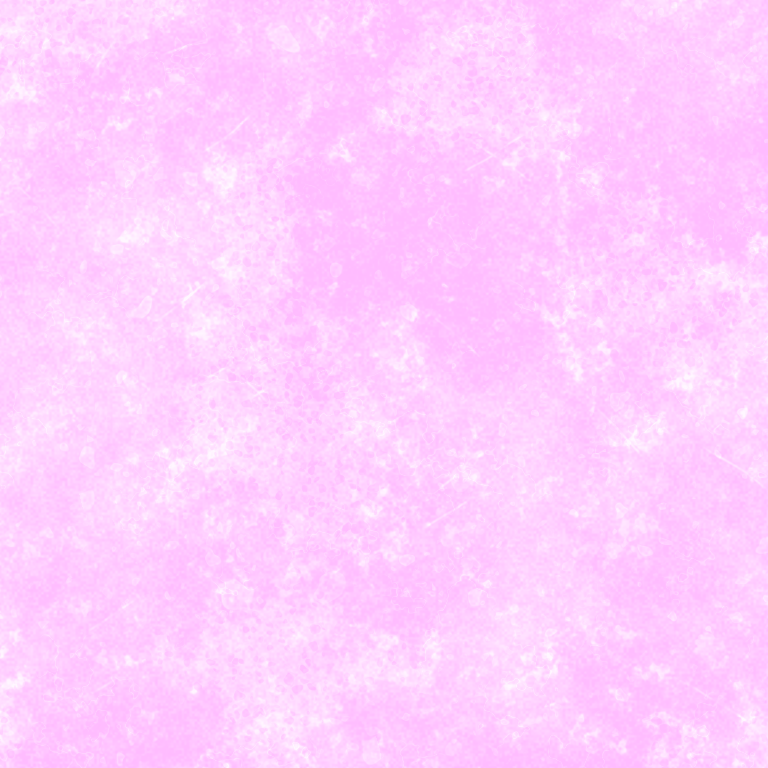
Write a Shadertoy shader that draws this texture.

```glsl
// Pale pink weathered plaster: soft clouds, pitted worn patches, light flecks, veins and scratches.

const float BASE_GREEN = 0.798;      // green level of the plain plaster
const float MIN_GREEN = 0.733;
const float FLOOR_SOFTNESS = 0.016;
const float CLOUD_SCALE = 4.3;
const float CLOUD_GAIN = 0.19;
const float MOTTLE_SCALE = 17.0;
const float MOTTLE_GAIN = 0.15;
const float PATCH_SCALE = 3.7;
const float PATCH_GAIN = 0.064;
const float PIT_SCALE = 92.0;
const float PIT_GAIN = 0.075;
const float CRUMB_SCALE = 48.0;
const float CRUMB_GAIN = 0.06;
const float VEIN_SCALE = 21.0;
const float VEIN_GAIN = 0.05;
const float FLECK_GAIN = 0.085;
const float GRAIN_SCALE = 290.0;
const float GRAIN_GAIN = 0.07;
const int SCRATCH_COUNT = 18;
const float SCRATCH_WIDTH = 0.0028;
const float SCRATCH_GAIN = 0.085;

vec2 hash2(vec2 p) {
    vec3 q = fract(p.xyx * vec3(0.1031, 0.1030, 0.0973));
    q += dot(q, q.yzx + 33.33);
    return fract((q.xx + q.yz) * q.zy);
}

float noise(vec2 p) {
    vec2 i = floor(p), f = fract(p);
    f = f * f * (3.0 - 2.0 * f);
    float low = mix(hash2(i).x, hash2(i + vec2(1, 0)).x, f.x);
    float high = mix(hash2(i + vec2(0, 1)).x, hash2(i + vec2(1, 1)).x, f.x);
    return mix(low, high, f.y);
}

// Fractal noise, normalised to 0..1
float fbm(vec2 p, int octaves, float gain) {
    float sum = 0.0, total = 0.0, amp = 1.0;
    for (int i = 0; i < octaves; i++) {
        sum += amp * noise(p);
        total += amp;
        amp *= gain;
        p = mat2(1.6, 1.2, -1.2, 1.6) * p + 17.3;
    }
    return sum / total;
}

mat2 rotation(float a) {
    return mat2(cos(a), sin(a), -sin(a), cos(a));
}

// Scattered irregular chips; share is the part of the cells that holds one
float flecks(vec2 p, float share, float softness) {
    p += 0.3 * (vec2(noise(p * 3.1), noise(p * 3.1 + 41.0)) - 0.5);
    vec2 cell = floor(p);
    float cover = 0.0;
    for (int y = -1; y <= 1; y++)
    for (int x = -1; x <= 1; x++) {
        vec2 id = cell + vec2(x, y);
        vec2 place = hash2(id + 7.0), kind = hash2(id + 59.0), form = hash2(id + 211.0);
        vec2 q = rotation(6.2832 * form.x) * (p - id - place);
        q.x *= mix(0.6, 1.1, form.y);
        float radius = mix(0.12, 0.28, kind.y * kind.y);
        float shape = 1.0 - smoothstep(radius - softness, radius + softness, length(q));
        float rim = 0.65 + 0.35 * smoothstep(0.4, 1.0, length(q) / radius);
        float strength = step(kind.x, share) * mix(0.25, 1.0, place.x * place.x);
        cover = max(cover, shape * rim * strength);
    }
    return cover;
}

// Small rounded hollows between light walls
float pits(vec2 p) {
    vec2 cell = floor(p);
    float depth = 0.0;
    for (int y = -1; y <= 1; y++)
    for (int x = -1; x <= 1; x++) {
        vec2 id = cell + vec2(x, y);
        vec2 h = hash2(id + 113.0);
        float radius = mix(0.2, 0.6, h.x * h.y);
        float d = length(p - id - h);
        depth = max(depth, (1.0 - smoothstep(radius - 0.1, radius + 0.1, d)) * h.y);
    }
    return depth;
}

// Short, faintly bent lines, mostly rising to the right
float scratches(vec2 p) {
    float cover = 0.0;
    float wear = smoothstep(0.25, 0.7, noise(p * 60.0));
    for (int i = 0; i < SCRATCH_COUNT; i++) {
        vec2 place = hash2(vec2(i, 3.0)), kind = hash2(vec2(i, 29.0));
        float angle = (kind.x < 0.6 ? 0.65 : -0.6) + 0.7 * (kind.y - 0.5);
        float reach = mix(0.025, 0.085, place.x * kind.y + 0.2);
        vec2 q = (p - place) * rotation(angle);
        q.y += (kind.x - 0.5) * 2.0 * q.x * q.x + 0.003 * (noise(p * 30.0) - 0.5);
        float line = 1.0 - smoothstep(0.0, SCRATCH_WIDTH, abs(q.y));
        cover = max(cover, line * (1.0 - smoothstep(0.6 * reach, reach, abs(q.x))));
    }
    return cover * mix(0.25, 1.0, wear);
}

void mainImage(out vec4 fragColor, in vec2 fragCoord) {
    vec2 p = fragCoord / min(iResolution.x, iResolution.y);

    // Clouds and mottling
    float cloud = fbm(p * CLOUD_SCALE + 5.2, 6, 0.6);
    float mottle = fbm(p * MOTTLE_SCALE + 31.0, 5, 0.8);
    float green = BASE_GREEN + CLOUD_GAIN * (cloud - 0.5) + MOTTLE_GAIN * (mottle - 0.5);

    // Worn patches with crumbled borders and pits
    float crumbs = fbm(p * CRUMB_SCALE + 73.0, 3, 0.8);
    float wornField = fbm(p * PATCH_SCALE + 12.7, 4, 0.5) + 0.28 * (crumbs - 0.5) + 0.25 * (mottle - 0.5);
    float worn = smoothstep(0.53, 0.65, wornField);
    vec2 pitWarp = 0.006 * vec2(noise(p * 130.0), noise(p * 130.0 + 19.0));
    green += worn * (PATCH_GAIN - PIT_GAIN * pits((p + pitWarp) * PIT_SCALE));

    // Loose crumbs and thin jagged veins
    green += CRUMB_GAIN * smoothstep(0.56, 0.72, crumbs) * smoothstep(0.4, 0.58, mottle);
    float veinField = abs(fbm(p * VEIN_SCALE + 90.0, 4, 0.65) - 0.5);
    float veinMask = smoothstep(0.5, 0.75, noise(p * 13.0 + 64.0));
    green += VEIN_GAIN * veinMask * (1.0 - smoothstep(0.0, 0.022, veinField));

    // Chips in three sizes, and scratches
    float gather = mix(0.15, 0.6, smoothstep(0.35, 0.65, noise(p * 4.5 + 8.0)));
    float chips = max(flecks(p * 16.0, 0.7 * gather, 0.02), flecks(p * 32.0 + 50.0, gather, 0.04));
    chips = max(chips, flecks(p * 66.0 + 100.0, 0.8 * gather, 0.08));
    green += FLECK_GAIN * chips * (1.0 - 0.6 * worn) + SCRATCH_GAIN * scratches(p);

    // Fine grain, then a soft lower limit
    green += GRAIN_GAIN * (noise(p * GRAIN_SCALE) - 0.5);
    float above = green - MIN_GREEN;
    green = MIN_GREEN + 0.5 * (above + sqrt(above * above + FLOOR_SOFTNESS * FLOOR_SOFTNESS));
    fragColor = vec4(1.0, min(green, 0.97), 1.0, 1.0);
}
```
